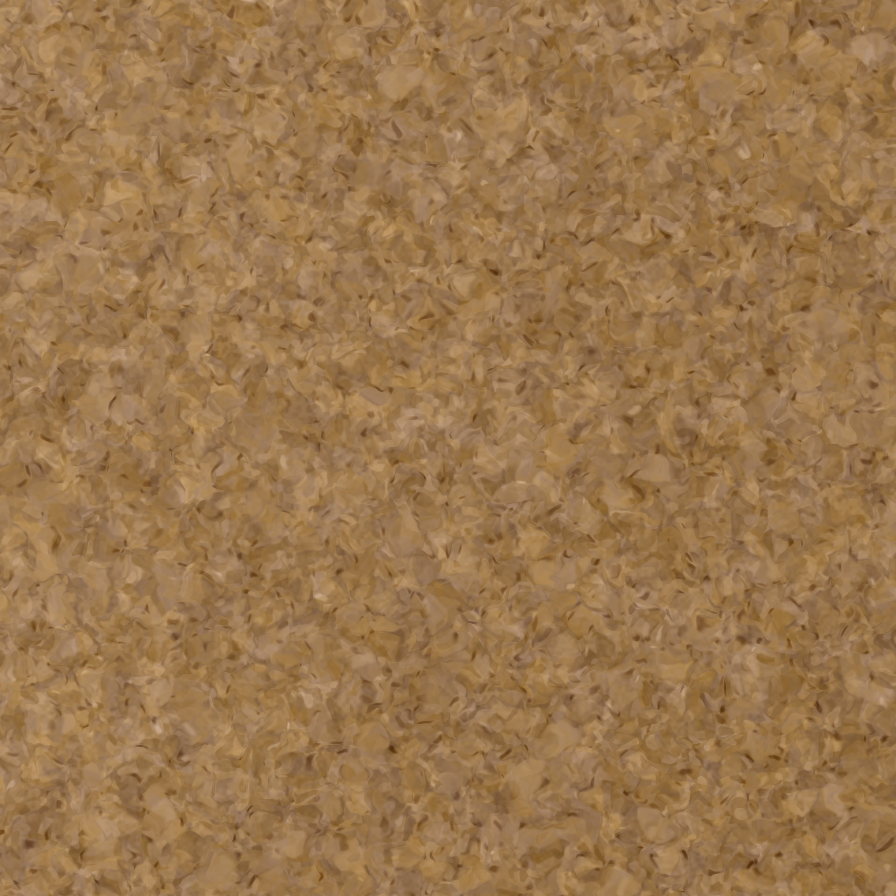
Write a WebGL 2 fragment shader that draws this texture.

```glsl
#version 300 es
precision highp float;

uniform vec2 u_resolution;
out vec4 fragColor;

vec3 hash3(vec3 p) {
    p = fract(p * vec3(0.1031, 0.1030, 0.0973));
    p += dot(p, p.yxz + 33.33);
    return fract((p.xxy + p.yxx) * p.zyx);
}

vec2 rotate(vec2 v, float angle) {
    float c = cos(angle), s = sin(angle);
    return vec2(c * v.x - s * v.y, s * v.x + c * v.y);
}

float valueNoise(vec2 p, float seed) {
    vec2 cell = floor(p), f = fract(p);
    f = f * f * (3.0 - 2.0 * f);
    float a = hash3(vec3(cell, seed)).x;
    float b = hash3(vec3(cell + vec2(1, 0), seed)).x;
    float c = hash3(vec3(cell + vec2(0, 1), seed)).x;
    float d = hash3(vec3(cell + vec2(1, 1), seed)).x;
    return mix(mix(a, b, f.x), mix(c, d, f.x), f.y);
}

vec2 warp(vec2 p, float scale, float amount) {
    vec2 offset = vec2(valueNoise(p * scale, 1.0), valueNoise(p * scale, 2.0));
    return p + amount * (offset - 0.5);
}

// Soft-edged stretched cells; returns centred random values per granule
vec3 granules(vec2 p, float sharpness, float seed) {
    vec2 cell = floor(p);
    vec3 sum = vec3(0.0);
    float total = 1e-5;
    for (int y = -1; y <= 1; y++) {
        for (int x = -1; x <= 1; x++) {
            vec2 id = cell + vec2(x, y);
            vec3 shape = hash3(vec3(id, seed));
            vec2 d = rotate(p - id - 0.1 - 0.8 * shape.xy, shape.z * 6.283);
            d *= vec2(0.8, 1.25);
            float weight = exp(-sharpness * dot(d, d));
            sum += weight * hash3(vec3(id, seed + 7.5));
            total += weight;
        }
    }
    return sum / total - 0.5;
}

// Sparse rounded flakes; returns coverage and a random value of the flake
vec2 flakes(vec2 p, float presence, vec2 sizeRange, float softness, float seed) {
    vec2 cell = floor(p);
    vec2 result = vec2(0.0);
    for (int y = -1; y <= 1; y++) {
        for (int x = -1; x <= 1; x++) {
            vec2 id = cell + vec2(x, y);
            vec3 place = hash3(vec3(id, seed));
            vec3 form = hash3(vec3(id, seed + 3.5));
            vec2 d = abs(rotate(p - id - place.xy, form.x * 6.283));
            d *= vec2(0.75, mix(0.95, 1.7, form.y));
            float radius = mix(sizeRange.x, sizeRange.y, form.z);
            float dist = pow(dot(d * d * d, vec2(1.0)), 1.0 / 3.0) - radius;
            float cover = 1.0 - smoothstep(-softness, softness, dist);
            cover *= step(place.z, presence);
            if (cover > result.x) result = vec2(cover, form.y);
        }
    }
    return result;
}

void main() {
    vec2 uv = gl_FragCoord.xy / u_resolution.y;
    vec2 p = warp(warp(uv, 45.0, 0.014), 130.0, 0.006);

    // Pressed granules of three sizes
    vec3 coarse = granules(p * 34.0, 30.0, 11.0);
    vec3 medium = granules(p * 66.0, 22.0, 23.0);
    vec3 fine = granules(p * 125.0, 14.0, 37.0);
    float grit = valueNoise(uv * 240.0, 5.0) - 0.5;

    // Broad smooth chips calm the detail inside them
    vec2 chip = flakes(p * 15.0, 0.4, vec2(0.12, 0.30), 0.05, 41.0);
    float calm = max(0.7 * chip.x, 0.5 * smoothstep(0.15, 0.4, coarse.z));
    float detail = 0.075 * medium.x + 0.10 * fine.x + 0.05 * grit;
    float tone = 0.085 * coarse.x + detail * (1.0 - calm);
    tone += chip.x * mix(0.005, 0.06, chip.y);

    // Uneven light, dimmer towards the right
    float drift = valueNoise(uv * 4.0, 8.0) - 0.5;
    tone += 0.03 * drift + 0.035 * (0.45 - uv.x);

    vec3 color = vec3(0.617, 0.474, 0.308) + tone * vec3(1.0, 1.0, 1.02);
    float warmth = 0.5 * coarse.y + 0.6 * medium.y + 0.5 * fine.y;
    color += warmth * vec3(0.014, -0.008, -0.085);

    // Dark pores and pale flecks
    vec2 pore = flakes(p * 62.0, 0.32, vec2(0.10, 0.26), 0.12, 53.0);
    vec2 fleck = flakes(p * 48.0, 0.09, vec2(0.10, 0.22), 0.10, 67.0);
    float poreDepth = pore.x * mix(0.5, 1.2, pore.y) * (1.0 - 0.7 * chip.x);
    color -= poreDepth * vec3(0.13, 0.14, 0.13);
    color += fleck.x * mix(0.4, 1.1, fleck.y) * vec3(0.10, 0.11, 0.12);

    fragColor = vec4(clamp(color, 0.0, 1.0), 1.0);
}
```
